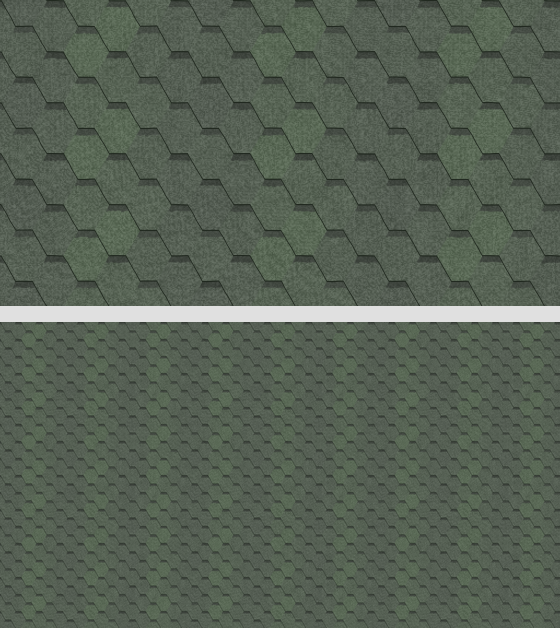
Top, the tile; bottom, the same tile 3 across and 3 down.
Reproduce this texture procedurally as a Shadertoy shader.

```glsl
float hash(vec2 p) {
    return fract(sin(dot(p, vec2(127.1, 311.7))) * 43758.5453);
}

// Value noise over the canvas, wrapping after a whole number of cells
float noise(vec2 uv, vec2 cells) {
    vec2 p = uv * cells, i = floor(p), f = fract(p);
    f = f * f * (3.0 - 2.0 * f);
    vec2 lo = mod(i, cells), hi = mod(i + 1.0, cells);
    return mix(mix(hash(lo), hash(vec2(hi.x, lo.y)), f.x),
               mix(hash(vec2(lo.x, hi.y)), hash(hi), f.x), f.y);
}

float segment(vec2 p, vec2 a, vec2 b) {
    vec2 pa = p - a, ba = b - a;
    return length(pa - ba * clamp(dot(pa, ba) / dot(ba, ba), 0.0, 1.0));
}

// Offset from the nearest hexagon centre in one column; rows alternate by column
vec2 fromCentre(vec2 q, float column) {
    float row = column + 2.0 * floor((q.y - column) * 0.5 + 0.5);
    return q - vec2(column, row);
}

vec3 shingles(vec2 uv, float pixel) {
    // 18 staggered columns, 12 half rows, with slightly uneven cuts
    vec2 q = uv * vec2(18.0, 12.0) + vec2(-0.773, 0.03);
    q += 0.025 * (vec2(noise(uv, vec2(54, 36)), noise(uv + 0.37, vec2(54, 36))) - 0.5);

    float column = floor(q.x);
    vec2 d = fromCentre(q, column);
    if (d.x > 0.734 - 0.468 * abs(d.y)) {
        column += 1.0;
        d = fromCentre(q, column);
    }
    vec2 id = mod(floor(q - d + 0.5), vec2(6, 4));
    float tone = hash(id + 3.0);

    // Tab colour: greener and greyer tabs, soft blotches
    float green = 0.5 + 0.3 * cos(1.0472 * (id.x - 2.5)) + 0.6 * (tone - 0.5);
    vec3 color = mix(vec3(0.333, 0.367, 0.328), vec3(0.352, 0.412, 0.336), clamp(green, 0.0, 1.0));
    color *= 0.97 + 0.06 * noise(uv, vec2(45, 24));

    // Dark trapezoid under each flat top, with a ragged lower edge
    float depth = 1.0 - d.y;
    float ragged = 0.25 + 0.07 * (noise(uv, vec2(252, 24)) - 0.5) + 0.03 * hash(id);
    float shade = smoothstep(0.03, -0.03, depth - ragged)
                * smoothstep(0.02, -0.02, abs(d.x) - 0.266 - 0.39 * depth);
    vec3 shadeColor = vec3(0.25, 0.275, 0.247) * (0.93 + 0.14 * hash(id + 9.0));
    color = mix(color, shadeColor, 0.95 * shade);

    // Mineral grain
    float grain = noise(uv, vec2(512, 280)) - 0.5;
    float coarse = noise(uv, vec2(230, 126)) - 0.5;
    color += (0.13 * grain + 0.035 * coarse) * (1.0 - 0.4 * shade);

    // Cut lines along the flat and one slope, shared by opposite sides
    vec2 p = d * vec2(1.0, 0.82);
    vec2 left = vec2(-0.266, 0.82), right = vec2(0.266, 0.82), tip = vec2(0.734, 0.0);
    float flatLine = min(segment(p, left, right), segment(-p, left, right));
    float slopeLine = min(segment(p, right, tip), segment(-p, right, tip));
    float cut = min(flatLine - 0.019, slopeLine - 0.014);
    float ink = clamp(0.5 - cut / pixel, 0.0, 1.0);
    return mix(color, vec3(0.115, 0.145, 0.11), 0.92 * ink);
}

void mainImage(out vec4 fragColor, in vec2 fragCoord) {
    // Four samples per pixel
    vec3 sum = vec3(0.0);
    for (int i = 0; i < 4; i++) {
        vec2 offset = vec2(i % 2, i / 2) * 0.5 - 0.25;
        sum += shingles((fragCoord + offset) / iResolution.xy, 9.0 / iResolution.x);
    }
    fragColor = vec4(sum / 4.0, 1.0);
}
```
